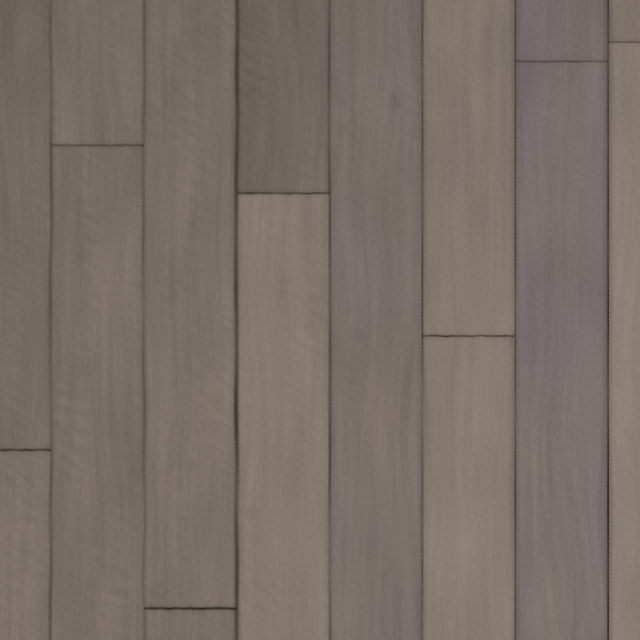
Write a three.js fragment shader that draws this texture.

```glsl
// Grey-brown hardwood floor: upright planks with staggered end joints, soft seams and fine grain.
varying vec2 vUv;

const float PLANK_W = 0.1451;     // plank width
const float FIRST_SEAM = 0.0797;  // x of the leftmost seam
const float JOINT_W = 0.0009;     // half width of an end joint
const float SOFT = 0.0016;        // edge softness
const float TOOTH = 0.0068;       // pitch of the hatching along seams
const float GRAIN = 0.052;
const float CURL = 0.066;
const float MOTTLE = 0.066;
const vec3 WOOD = vec3(0.480, 0.436, 0.403);
const vec3 MAUVE = vec3(-0.006, -0.006, 0.018);
const vec3 SEAM_COLOR = vec3(0.20, 0.165, 0.15);

// Per plank, left to right: joint height, joint strength, brightness above and below it
const vec4 JOINT_A = vec4(0.297, 0.773, 0.049, 0.698);
const vec4 JOINT_B = vec4(-1.0, 0.475, 0.904, 0.934);
const vec4 JOINT_INK_A = vec4(0.60, 0.42, 0.90, 0.55);
const vec4 JOINT_INK_B = vec4(0.0, 0.65, 0.42, 0.35);
const vec4 UPPER_A = vec4(0.95, 1.00, 0.98, 0.92);
const vec4 UPPER_B = vec4(0.97, 1.03, 0.93, 1.02);
const vec4 LOWER_A = vec4(0.99, 0.97, 0.98, 1.05);
const vec4 LOWER_B = vec4(0.97, 1.06, 0.97, 1.07);
const vec4 MAUVE_A = vec4(0.15, 0.0, 0.0, 0.0);
const vec4 MAUVE_B = vec4(0.45, 0.0, 1.20, 0.0);

// Per seam, left to right: strength, half width and blur
const vec4 SEAM_INK_A = vec4(0.27, 0.27, 0.58, 0.42);
const vec4 SEAM_INK_B = vec4(0.46, 0.58, 0.88, 0.0);
const vec4 SEAM_W_A = vec4(0.0008, 0.0008, 0.0014, 0.0010);
const vec4 SEAM_W_B = vec4(0.0008, 0.0007, 0.0007, 0.0007);
const vec4 BLUR_A = vec4(0.0040, 0.0038, 0.0040, 0.0028);
const vec4 BLUR_B = vec4(0.0022, 0.0017, 0.0016, 0.0016);

// Reads entry k of the eight values held in two vectors
float pick(vec4 a, vec4 b, float k) {
  float v = 0.0;
  for (int i = 0; i < 4; i++) {
    if (abs(k - float(i)) < 0.5) v = a[i];
    if (abs(k - float(i) - 4.0) < 0.5) v = b[i];
  }
  return v;
}

vec2 gradientAt(vec2 p) {
  vec3 q = fract(vec3(p.xyx) * vec3(0.1031, 0.1030, 0.0973));
  q += dot(q, q.yzx + 33.33);
  float angle = 6.28318 * fract((q.x + q.y) * q.z);
  return vec2(cos(angle), sin(angle));
}

float noise(vec2 p) {
  vec2 i = floor(p), f = fract(p);
  vec2 s = f * f * f * (f * (f * 6.0 - 15.0) + 10.0);
  vec2 e = vec2(1.0, 0.0);
  float low = mix(dot(gradientAt(i), f), dot(gradientAt(i + e), f - e), s.x);
  float high = mix(dot(gradientAt(i + e.yx), f - e.yx), dot(gradientAt(i + 1.0), f - 1.0), s.x);
  return mix(low, high, s.y);
}

// Small dark knot
float knot(vec2 p, vec2 center) {
  vec2 d = (p - center) / vec2(0.008, 0.011);
  return exp(-dot(d, d)) * (0.7 + 0.3 * cos(7.0 * length(d)));
}

void main() {
  vec2 p = vUv;
  float column = (p.x - FIRST_SEAM) / PLANK_W;
  float plank = floor(column) + 1.0;
  float seam = floor(column + 0.5);
  float jointY = pick(JOINT_A, JOINT_B, plank);
  float isUpper = smoothstep(-SOFT, SOFT, p.y - jointY);
  float leftSide = 1.0 - smoothstep(0.25, 0.75, p.x);

  // Wood coordinates shifted for each separate board
  vec2 g = p + vec2(plank * 3.7, plank * 5.3 + step(jointY, p.y) * 2.9);
  float warp = noise(g * vec2(12.0, 3.5));

  // Long grain, cross curl, broad mottling and short fibers
  float grain = noise(vec2(g.x * 75.0 + warp * 2.0, g.y * 3.5));
  grain += 0.6 * noise(vec2(g.x * 190.0 + warp * 3.0, g.y * 11.0));
  float curlMask = smoothstep(-0.25, 0.4, noise(g * vec2(15.0, 4.0) + 8.0));
  float curl = noise(vec2(g.x * 32.0, g.y * 85.0 + g.x * 45.0)) * curlMask * mix(0.4, 1.0, leftSide);
  float mottle = noise(g * vec2(11.0, 4.0)) + 0.5 * noise(g * vec2(24.0, 10.0));
  float fiber = noise(vec2(g.x * 220.0, g.y * 130.0 + g.x * 90.0));

  // Arched growth rings low on the mauve plank
  float rings = sin(column * 38.0 + p.y * 24.0 + warp * 9.0);
  rings *= step(abs(plank - 6.0), 0.5) * (1.0 - smoothstep(0.25, 0.5, p.y));

  float tone = mix(pick(LOWER_A, LOWER_B, plank), pick(UPPER_A, UPPER_B, plank), isUpper);
  tone += GRAIN * grain + CURL * curl + MOTTLE * mottle + 0.042 * fiber + 0.014 * rings;
  tone += 0.05 * (p.x - 0.45) - 0.06 * smoothstep(0.55, 1.0, p.y) * (1.0 - 0.6 * p.x) + 0.025;
  tone -= 0.13 * (knot(p, vec2(0.618, 0.841)) + 0.6 * knot(p, vec2(0.392, 0.198)));
  vec3 color = WOOD * tone;
  color += MAUVE * pick(MAUVE_A, MAUVE_B, plank) * (0.85 + 0.9 * noise(g * vec2(9.0, 5.0) + 4.0));

  // Seams: a blurred, broken line inside slanted hatching and a faint shadow
  float wobble = noise(vec2(seam * 7.0 + 0.5, p.y * 9.0)) * 0.003 * leftSide;
  float offset = (column - seam) * PLANK_W + wobble;
  float seamD = abs(offset);
  float ink = pick(SEAM_INK_A, SEAM_INK_B, seam);
  float halfW = pick(SEAM_W_A, SEAM_W_B, seam);
  float wear = 0.88 + 1.1 * noise(vec2(seam * 3.3 + 0.5, p.y * 7.0));
  float hatch = sin(6.28318 * (p.y + offset * 0.9) / TOOTH + 3.0 * noise(vec2(seam + 0.5, p.y * 20.0)));
  float hatchFade = exp(-seamD * seamD / 0.000022) * step(0.01, ink);
  float hatchWear = smoothstep(-0.35, 0.35, noise(vec2(seam * 5.1 + 0.3, p.y * 11.0)));
  color *= 1.0 + 0.075 * hatch * hatchFade * hatchWear * (0.4 + 0.6 * leftSide);
  color *= 1.0 - 0.2 * ink * exp(-seamD * seamD / 0.00004);
  float line = 1.0 - smoothstep(halfW - 0.5 * SOFT, halfW + pick(BLUR_A, BLUR_B, seam), seamD);
  color = mix(color, SEAM_COLOR, clamp(line * ink * wear * (1.0 + 0.22 * hatch), 0.0, 1.0));

  // End joints
  float jointD = abs(p.y - jointY + 0.0012 * noise(vec2(p.x * 90.0, plank + 0.5)));
  float jointInk = pick(JOINT_INK_A, JOINT_INK_B, plank) * (1.0 + 0.5 * noise(vec2(p.x * 60.0, plank + 0.3)));
  color *= 1.0 - 0.12 * jointInk * exp(-jointD * jointD / 0.00003);
  float joint = 1.0 - smoothstep(JOINT_W - 0.5 * SOFT, JOINT_W + SOFT * (1.0 + 0.6 * leftSide), jointD);
  color = mix(color, SEAM_COLOR, clamp(joint * jointInk, 0.0, 1.0));

  gl_FragColor = vec4(color, 1.0);
}
```
